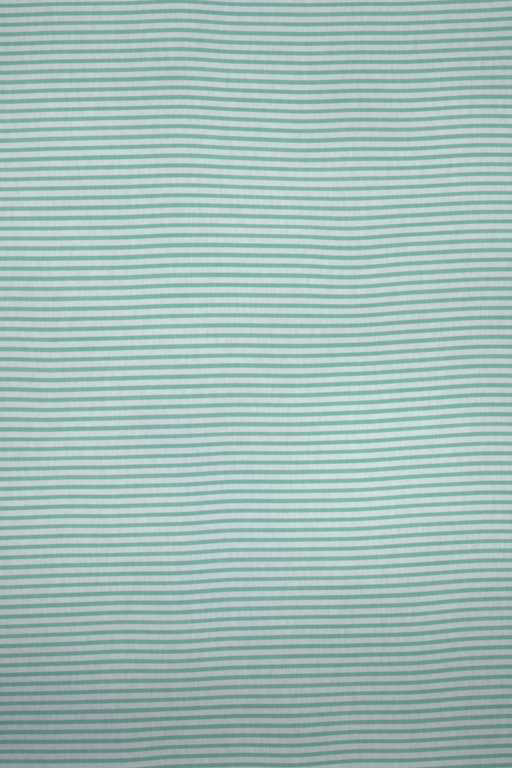
Reproduce this texture procedurally as a WebGL 1 fragment shader.

```glsl
precision highp float;

uniform vec2 u_resolution;

const float STRIPE_COUNT = 78.0;
const float STRIPE_FILL = 0.42;
const vec3 CLOTH = vec3(0.785, 0.828, 0.828);
const vec3 TEAL = vec3(0.475, 0.675, 0.638);
const vec3 COOL_TINT = vec3(0.985, 0.995, 1.025);
const vec3 GREEN_TINT = vec3(0.995, 1.008, 0.995);

float hash(vec2 p) {
  vec3 q = fract(vec3(p.xyx) * 0.1031);
  q += dot(q, q.yzx + 33.33);
  return fract((q.x + q.y) * q.z);
}

float noise(vec2 p) {
  vec2 cell = floor(p);
  vec2 f = fract(p);
  f = f * f * (3.0 - 2.0 * f);
  float low = mix(hash(cell), hash(cell + vec2(1.0, 0.0)), f.x);
  float high = mix(hash(cell + vec2(0.0, 1.0)), hash(cell + 1.0), f.x);
  return mix(low, high, f.y);
}

float fbm(vec2 p) {
  float sum = 0.0;
  float weight = 0.5;
  for (int i = 0; i < 4; i++) {
    sum += weight * noise(p);
    p = p * 2.03 + 17.1;
    weight *= 0.5;
  }
  return sum;
}

// Height on the flat cloth, after its tilt and soft wrinkles
float clothHeight(vec2 p) {
  float tilt = mix(0.036, 0.008, p.y);
  float sway = 0.009 * (noise(p * vec2(4.5, 2.5) + 3.0) - 0.5);
  float ripple = 0.004 * (noise(p * vec2(13.0, 6.0) + 9.0) - 0.5);
  return p.y - tilt * p.x + sway + ripple;
}

// Coverage of a band centred in each unit row
float stripe(float rows, float fill, float blur) {
  float edge = abs(fract(rows) - 0.5) - 0.5 * fill;
  return 1.0 - smoothstep(-blur, blur, edge);
}

// Fine vertical threads crossed by irregular grain
float weave(vec2 p) {
  float threads = noise(p * vec2(430.0, 90.0));
  float grain = noise(p * vec2(310.0, 420.0) + 51.0);
  return 0.55 * threads + 0.45 * grain - 0.5;
}

// Broad light with darker lower end, sides and shallow folds
float lighting(vec2 uv, vec2 p) {
  float lower = 1.0 - smoothstep(0.0, 0.38, uv.y);
  float upper = smoothstep(0.75, 1.0, uv.y);
  float side = pow(abs(2.0 * uv.x - 1.0), 3.0);
  float folds = fbm(p * vec2(4.0, 5.0) + 6.0) - 0.47;
  return 1.025 - 0.22 * lower - 0.06 * upper - 0.06 * side + 0.09 * folds;
}

void main() {
  vec2 uv = gl_FragCoord.xy / u_resolution;
  vec2 p = gl_FragCoord.xy / u_resolution.y;

  // Stripe rows, with slight variation in width and dye
  float rows = clothHeight(p) * STRIPE_COUNT;
  float row = floor(rows);
  float fill = STRIPE_FILL + 0.06 * (hash(vec2(row, 4.0)) - 0.5);
  float blur = 0.04 + 0.6 * STRIPE_COUNT / u_resolution.y;
  float dye = 0.94 + 0.10 * (noise(vec2(p.x * 9.0, row * 3.7)) - 0.5);
  float ink = dye * stripe(rows, fill, blur);

  // Cloth colour, drifting from cool to greenish
  vec3 tint = mix(COOL_TINT, GREEN_TINT, smoothstep(0.25, 0.7, fbm(p * 3.0) + 0.3 * uv.x));
  vec3 color = mix(CLOTH, TEAL, ink) * tint;
  color *= lighting(uv, p) + 0.07 * weave(p);

  gl_FragColor = vec4(clamp(color, 0.0, 1.0), 1.0);
}
```
